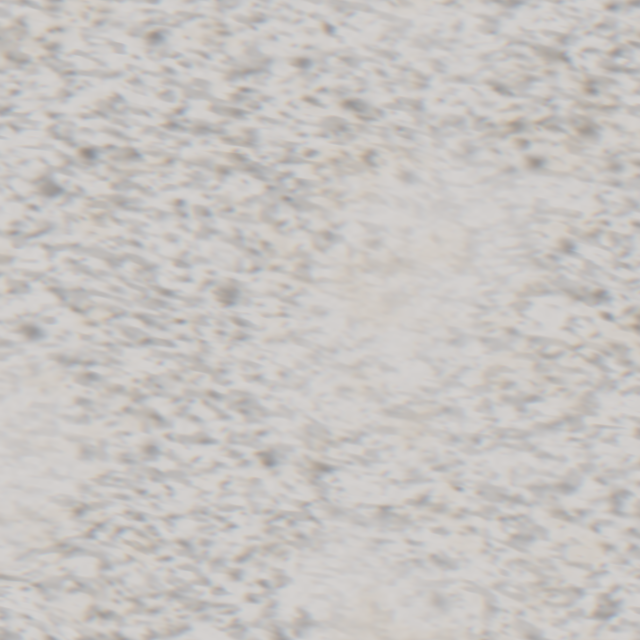
A Shadertoy shader for this texture:

```glsl
const vec3 STONE = vec3(0.826, 0.814, 0.807);
const vec3 WARM_STAIN = vec3(0.004, 0.014, 0.030);
const float FRINGE = 0.0032;

float hash(vec2 p) {
    vec3 q = fract(vec3(p.xyx) * 0.1031);
    q += dot(q, q.yzx + 33.33);
    return fract((q.x + q.y) * q.z);
}

float noise(vec2 p) {
    vec2 cell = floor(p), f = fract(p);
    f = f * f * (3.0 - 2.0 * f);
    float low = mix(hash(cell), hash(cell + vec2(1, 0)), f.x);
    float high = mix(hash(cell + vec2(0, 1)), hash(cell + vec2(1, 1)), f.x);
    return mix(low, high, f.y);
}

float fbm(vec2 p) {
    float sum = 0.0, weight = 0.5;
    for (int i = 0; i < 3; i++) {
        sum += weight * noise(p);
        p = mat2(1.6, 1.2, -1.2, 1.6) * p + 7.3;
        weight *= 0.5;
    }
    return sum / 0.875;
}

// Soft tilted ellipses, at most one per grid cell
float specks(vec2 p, vec2 grid, vec2 radius, float share, float seed) {
    vec2 home = floor(p * grid);
    float sum = 0.0;
    for (int y = -1; y <= 1; y++)
    for (int x = -1; x <= 1; x++) {
        vec2 cell = home + vec2(x, y);
        vec2 key = cell + seed + 50.0;
        vec2 jitter = vec2(hash(key), hash(key + 31.7));
        vec2 d = p - (cell + jitter) / grid;
        float tilt = 1.1 * (hash(key + 57.1) - 0.55);
        float c = cos(tilt), s = sin(tilt);
        d = vec2(c * d.x + s * d.y, c * d.y - s * d.x);
        d /= radius * mix(0.65, 1.25, hash(key + 83.9));
        float strength = mix(0.35, 1.0, hash(key + 19.3));
        sum += step(hash(key + 71.9), share) * strength * exp(-0.5 * dot(d, d));
    }
    return sum;
}

// Short wavering horizontal streaks
float streaks(vec2 p) {
    p.y += 0.14 * p.x + 0.035 * noise(p * 7.0);
    float coarse = noise(p * vec2(38.0, 88.0) + 11.0);
    float fine = noise(p * vec2(75.0, 150.0) + 43.0);
    return smoothstep(0.36, 0.85, mix(coarse, fine, 0.4));
}

// Total darkening at a point; density thins the specks in clean patches
float grime(vec2 p, float density) {
    float small = specks(p, vec2(34, 50), vec2(0.0085, 0.0040), 0.42, 3.0);
    float tiny = specks(p, vec2(48, 70), vec2(0.0055, 0.0032), 0.30, 140.0);
    float large = specks(p, vec2(11, 13), vec2(0.0100, 0.0075), 0.26, 290.0);
    float dark = 0.17 * small + 0.11 * tiny;
    dark = dark * density + 0.25 * large * mix(0.5, 1.0, density);
    dark += 0.100 * streaks(p) * mix(0.35, 1.0, density);
    return 0.42 * (1.0 - exp(-dark / 0.42));
}

void mainImage(out vec4 fragColor, in vec2 fragCoord) {
    vec2 p = fragCoord / iResolution.y;
    float density = mix(0.12, 1.0, smoothstep(0.30, 0.56, fbm(p * 3.2 + 4.0)));

    // Colour fringes: warm on the left of each speck, cool on the right
    vec2 shift = vec2(FRINGE, -0.3 * FRINGE);
    vec3 dark = vec3(grime(p - shift, density),
                     grime(p, density),
                     grime(p + shift, density));

    // Broad stains and faint mottling
    float stain = smoothstep(0.5, 0.8, fbm(p * vec2(14.0, 20.0) + 21.0));
    float mottle = noise(p * vec2(90.0, 130.0)) - 0.5;
    vec3 color = STONE - dark - WARM_STAIN * stain + 0.018 * mottle;

    fragColor = vec4(color, 1.0);
}
```
